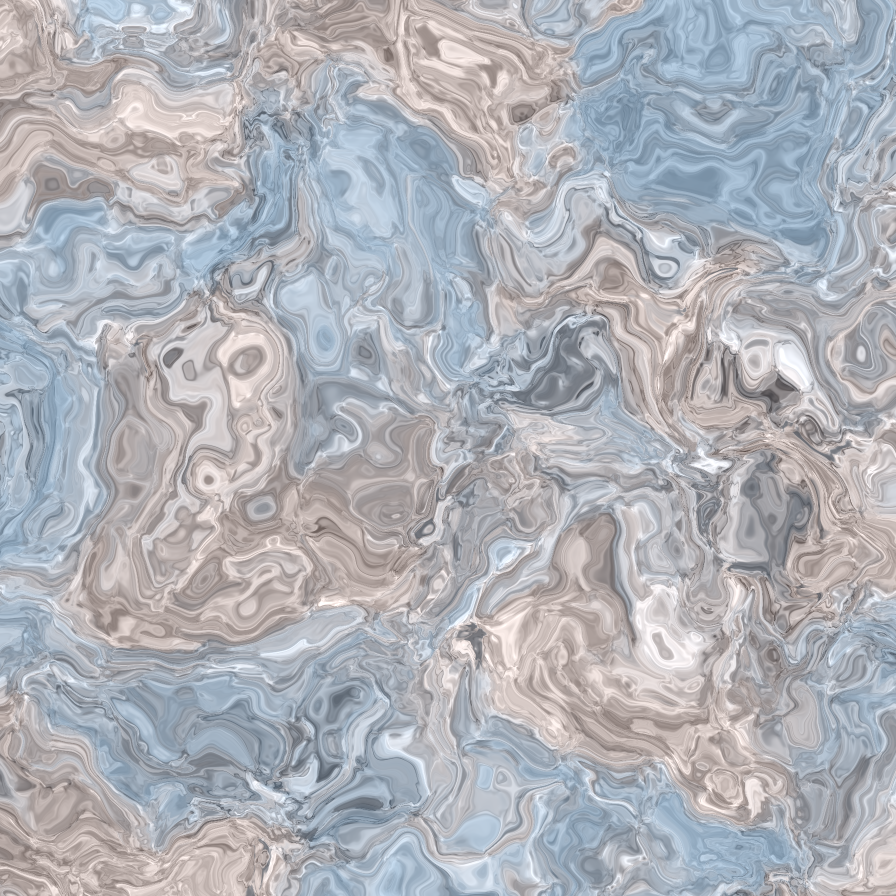
Give the GLSL for this texture, as a WebGL 1 fragment shader.

```glsl
precision highp float;
// Swirled marble: blue-grey pools folded into blush stone with fine veins.
uniform vec2 u_resolution;

float hash(vec2 p) {
  return fract(sin(dot(p, vec2(127.1, 311.7))) * 43758.5453);
}

float noise(vec2 p) {
  vec2 cell = floor(p);
  vec2 f = fract(p);
  f = f * f * f * (f * (f * 6.0 - 15.0) + 10.0);
  float low = mix(hash(cell), hash(cell + vec2(1.0, 0.0)), f.x);
  float high = mix(hash(cell + vec2(0.0, 1.0)), hash(cell + 1.0), f.x);
  return mix(low, high, f.y);
}

// Layered noise centred on zero
float fbm(vec2 p) {
  float sum = 0.0;
  float gain = 0.53;
  for (int i = 0; i < 4; i++) {
    sum += gain * (noise(p) - 0.5);
    p = mat2(1.6, 1.2, -1.2, 1.6) * p + 17.3;
    gain *= 0.5;
  }
  return sum;
}

vec2 bend(vec2 p) {
  return vec2(fbm(p), fbm(p + vec2(31.2, 11.7)));
}

vec3 marble(vec2 uv) {
  // Fold the plane at three scales
  vec2 broad = uv * 4.4 + vec2(4.1, 8.6);
  broad += 1.9 * bend(broad);
  vec2 folded = broad + 0.9 * bend(broad * 2.3 + 5.0);
  vec2 fine = folded + 0.24 * bend(folded * 7.0 + 9.0);

  // Blue pools against blush stone, with wispy borders
  float tone = fbm(mix(broad, folded, 0.7) * 0.95 + 23.0) + 0.32 * fbm(fine * 6.0);
  float pool = smoothstep(-0.24, 0.30, tone);
  vec3 color = mix(vec3(0.765, 0.713, 0.697), vec3(0.600, 0.692, 0.775), pool);

  // Streaks and grain, calmer inside the pools
  float rough = mix(1.0, 0.6, smoothstep(0.55, 0.95, pool));
  float light = 0.40 * fbm(fine * 8.0 + 41.0) + 0.50 * fbm(fine * 19.0 + 3.0);
  light += 0.10 * fbm(folded * 2.0 + 67.0);

  // Thin pale and dark veins along the folds
  float paleVein = 1.0 - smoothstep(0.0, 0.06, abs(fbm(fine * 6.0 + 13.0)));
  float darkVein = 1.0 - smoothstep(0.0, 0.05, abs(fbm(fine * 8.0 + 53.0)));
  float veined = smoothstep(-0.05, 0.2, fbm(broad * 1.7 + 71.0));
  light += 0.09 * paleVein - (0.07 + 0.17 * veined) * darkVein;
  color += light * rough;

  // Pale rims around the pools and rare charcoal flecks
  float rim = 1.0 - smoothstep(0.0, 0.03, abs(tone - 0.08));
  color += 0.045 * rim;
  float fleck = smoothstep(0.17, 0.28, fbm(fine * 4.5 + 87.0)) * veined;
  return mix(color, vec3(0.30, 0.33, 0.37), 0.65 * fleck);
}

void main() {
  // Average four samples per pixel
  vec3 color = vec3(0.0);
  for (int i = 0; i < 4; i++) {
    float k = float(i);
    vec2 offset = vec2(mod(k, 2.0), floor(k / 2.0)) * 0.5 - 0.25;
    color += 0.25 * marble((gl_FragCoord.xy + offset) / u_resolution);
  }
  gl_FragColor = vec4(clamp(color, 0.0, 1.0), 1.0);
}
```
